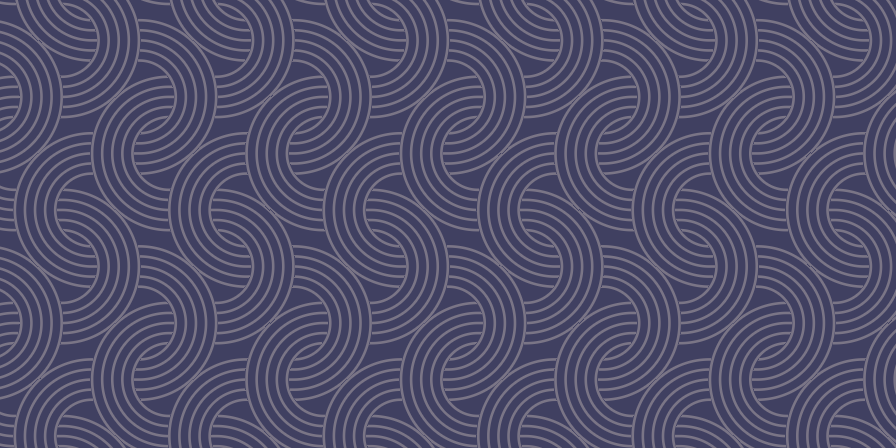
Give the GLSL for this pattern, as a Shadertoy shader.

```glsl
// Interlaced serpentine ribbons, each drawn as five thin parallel lines on indigo.
// Rows of half rings, open to one side, join into winding strands; where two
// ribbons cross, the one bulging further out from its ring centre lies on top.

#define PERIOD_X    0.3448                  // width of one repeat (canvas height = 1)
#define ROW_STEP    0.1262                  // row spacing and mid radius of a ribbon
#define ORIGIN      vec2(0.2578, 0.5313)    // strand axis at row zero
#define HALF_GAP    0.0534                  // ring centre to strand axis
#define LINE_STEP   0.0225                  // spacing of the parallel lines
#define LINE_WIDTH  0.0058
#define SIDE_LINES  2.0                     // lines on each side of the middle one
#define GROUND      vec3(0.250, 0.250, 0.380)
#define LINE_COLOUR vec3(0.480, 0.458, 0.525)

// Position seen from the half ring of a row: x points out along its bulge.
vec2 toHalfRing(vec2 p, float row) {
    float side = mod(row, 4.0) < 1.5 ? -1.0 : 1.0;
    float axis = 0.5 * PERIOD_X * row;
    float outward = mod(side * (p.x - axis), PERIOD_X) - HALF_GAP;
    return vec2(outward, p.y - row * ROW_STEP);
}

// Offset from the ribbon's middle line: a half ring with straight open ends.
float ribbonOffset(vec2 q) {
    return length(vec2(max(q.x, 0.0), q.y)) - ROW_STEP;
}

// Antialiased coverage of the parallel lines at an offset across the ribbon.
float lineCoverage(float offset, float pixel) {
    float nearest = clamp(round(offset / LINE_STEP), -SIDE_LINES, SIDE_LINES);
    float edge = abs(offset - nearest * LINE_STEP) - 0.5 * LINE_WIDTH;
    return clamp(0.5 - edge / pixel, 0.0, 1.0);
}

void mainImage(out vec4 fragColor, in vec2 fragCoord) {
    float pixel = 1.0 / iResolution.y;
    vec2 p = fragCoord * pixel - ORIGIN;
    float halfRibbon = SIDE_LINES * LINE_STEP + 0.5 * LINE_WIDTH + 0.5 * pixel;

    // Keep the topmost ribbon among the rows that can reach this point.
    float nearestRow = round(p.y / ROW_STEP);
    float topHeight = -1.0;
    float ink = 0.0;
    for (int i = -1; i <= 1; i++) {
        vec2 q = toHalfRing(p, nearestRow + float(i));
        float offset = ribbonOffset(q);
        if (abs(offset) < halfRibbon && q.x > topHeight) {
            topHeight = q.x;
            ink = lineCoverage(offset, pixel);
        }
    }

    fragColor = vec4(mix(GROUND, LINE_COLOUR, ink), 1.0);
}
```
